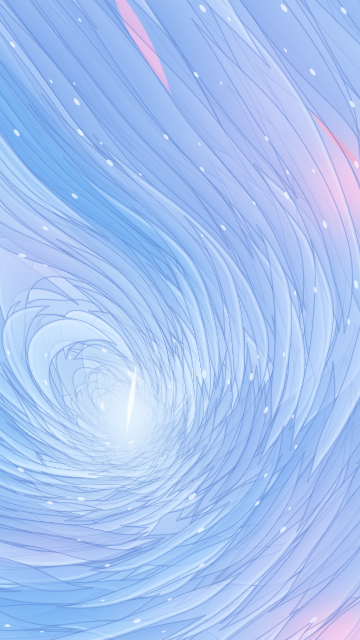
Reproduce this background procedurally as a Shadertoy shader.

```glsl
// Glassy pastel strands sweeping around a bright off-centre whirl.
// Confocal ellipses opening into diagonals give the flow; layered sines
// split it into overlapping tapered ribbons with ink edges and glints.

float hash(vec2 v) {
    return fract(sin(dot(v, vec2(127.1, 311.7))) * 43758.55);
}

// Soft elliptical spot of light or colour
float glow(vec2 p, vec2 centre, vec2 size) {
    vec2 v = (p - centre) / size;
    return exp(-dot(v, v));
}

// Sliver from a to b, widest in its middle and pointed at both ends
float sliver(vec2 p, vec2 a, vec2 b, float width) {
    vec2 along = b - a;
    float h = clamp(dot(p - a, along) / dot(along, along), 0.0, 1.0);
    float d = length(p - a - along * h) - width * sin(3.14159 * h);
    return 1.0 - smoothstep(-0.002, 0.002, d);
}

// Broad colour areas, following the flow level s
vec3 wash(vec2 p, float s) {
    vec3 sky = vec3(0.49, 0.74, 0.97), lilac = vec3(0.78, 0.80, 0.97);
    vec3 pink = vec3(0.96, 0.79, 0.93), blue = vec3(0.60, 0.73, 0.95);
    vec3 c = mix(vec3(0.72, 0.84, 0.98), vec3(0.67, 0.79, 0.97), smoothstep(0.1, 0.35, s));
    c = mix(c, blue, 0.65 * glow(p, vec2(0.13, 0.90), vec2(0.25, 0.18)));
    c = mix(c, blue, 0.5 * glow(p, vec2(0.38, 0.64), vec2(0.12, 0.16)));
    c = mix(c, lilac, 0.75 * glow(p, vec2(0.42, 0.80), vec2(0.11, 0.17)));
    c = mix(c, lilac, 0.6 * glow(p, vec2(0.06, 0.60), vec2(0.09, 0.08)));
    c = mix(c, lilac, 0.75 * glow(p, vec2(0.07, 0.14), vec2(0.12, 0.05)));
    c = mix(c, lilac, 0.6 * glow(p, vec2(0.48, 0.14), vec2(0.12, 0.14)));
    // Clear blue bands around the whirl and along the lower edge
    float band = exp(-pow((s - 0.165) / 0.04, 2.0));
    c = mix(c, sky, 0.75 * band * smoothstep(0.45, 0.65, p.y));
    float outer = exp(-pow((s - 0.39) / 0.06, 2.0));
    c = mix(c, sky, 0.45 * outer * (1.0 - smoothstep(0.15, 0.5, p.y)));
    c = mix(c, sky, 0.7 * glow(p, vec2(0.06, 0.03), vec2(0.17, 0.05)));
    c = mix(c, sky, 0.6 * glow(p, vec2(0.0, 0.32), vec2(0.08, 0.13)));
    // Rosy corners and slits
    c = mix(c, pink, 0.9 * glow(p, vec2(0.55, 0.71), vec2(0.08, 0.08)));
    c = mix(c, pink, 0.9 * glow(p, vec2(0.53, 0.01), vec2(0.10, 0.05)));
    c = mix(c, pink, 0.95 * sliver(p, vec2(0.165, 1.04), vec2(0.268, 0.853), 0.012));
    return mix(c, vec3(0.98, 0.70, 0.81), 0.8 * sliver(p, vec2(0.485, 0.825), vec2(0.575, 0.725), 0.005));
}

void mainImage(out vec4 fragColor, in vec2 fragCoord) {
    vec2 p = fragCoord / iResolution.y;
    float px = 1.0 / iResolution.y;

    // Flow level s and angle a around the whirl
    vec2 q = p - vec2(0.20, 0.34);
    q.x += 0.7 * pow(max(q.y, 0.0), 2.0);
    float r = length(q);
    float s = r - 0.74 * dot(q, vec2(-0.57, 0.82));
    float a = atan(q.y, q.x);
    // The upper strands straighten into steep diagonals
    float diagonal = 0.36 + 0.9 * (dot(p, vec2(0.8, 0.6)) - 0.722);
    s = mix(s, max(diagonal, 0.03), 0.95 * smoothstep(0.55, 0.85, p.y));
    float calm = smoothstep(0.01, 0.15, r);

    vec3 base = wash(p, s);
    base = mix(base, vec3(0.86, 0.93, 0.99), 0.75 * glow(p, vec2(0.19, 0.35), vec2(0.13, 0.14)));
    vec3 col = base;

    // Ribbons painted over each other: shade, ink edge, pale inner rim
    for (int i = 0; i < 8; i++) {
        float k = float(i);
        float t = (3.5 + 1.3 * k) * log(s + 0.1)
                + 0.5 * sin(2.0 * a + 1.7 * k + 5.0 * s)
                + 0.3 * sin(5.0 * a - 2.3 * k + 12.0 * s);
        float h = hash(vec2(floor(t), k + 3.0));
        float f = fract(t) - 0.5;
        float wave = sin((2.0 + mod(k, 3.0)) * a + 6.283 * h + 4.0 * p.y);
        float w = 0.5 * smoothstep(-0.6, 0.8, wave) - 0.03;
        float slope = length(vec2(dFdx(t), dFdy(t))) * iResolution.y + 0.001;
        float d = (w - abs(f)) / slope;
        float inside = smoothstep(-px, px, d);
        vec3 shade = base + vec3(0.21, 0.155, 0.05) * (h - 0.47 + 0.5 * f);
        col = mix(col, shade, 0.65 * inside * calm);
        float edge = exp(-pow(d / max(0.0011, 0.55 * px), 2.0)) * step(0.0, w);
        col = mix(col, vec3(0.36, 0.51, 0.82), 0.42 * edge * calm);
        float rim = exp(-pow((d - 0.0045) / 0.0018, 2.0)) * step(0.5, h) * step(0.0, f);
        col = mix(col, vec3(0.87, 0.94, 1.0), 0.45 * rim * calm);
    }

    // Scattered droplets stretched along the flow
    vec2 normal = normalize(vec2(dFdx(s), dFdy(s)) + 1e-6);
    vec2 cell = floor(p * 21.0);
    vec2 seed = vec2(hash(cell), hash(cell + 41.0));
    vec2 o = p - (cell + 0.25 + 0.5 * seed) / 21.0;
    float size = 0.002 + 0.005 * seed.y;
    float drop = length(vec2(dot(o, normal) * 2.2, dot(o, vec2(-normal.y, normal.x)))) - size;
    float lit = step(0.72, hash(cell + 7.0));
    col = mix(col, vec3(0.95, 0.98, 1.0), 0.75 * lit * (1.0 - smoothstep(-0.001, 0.002, drop)));

    // Bright heart of the whirl
    col = mix(col, vec3(0.95, 0.98, 1.0), 0.5 * glow(p, vec2(0.205, 0.36), vec2(0.035, 0.06)));
    col = mix(col, vec3(1.0), 0.8 * sliver(p, vec2(0.198, 0.325), vec2(0.213, 0.43), 0.004));
    fragColor = vec4(clamp(col, 0.0, 1.0), 1.0);
}
```
